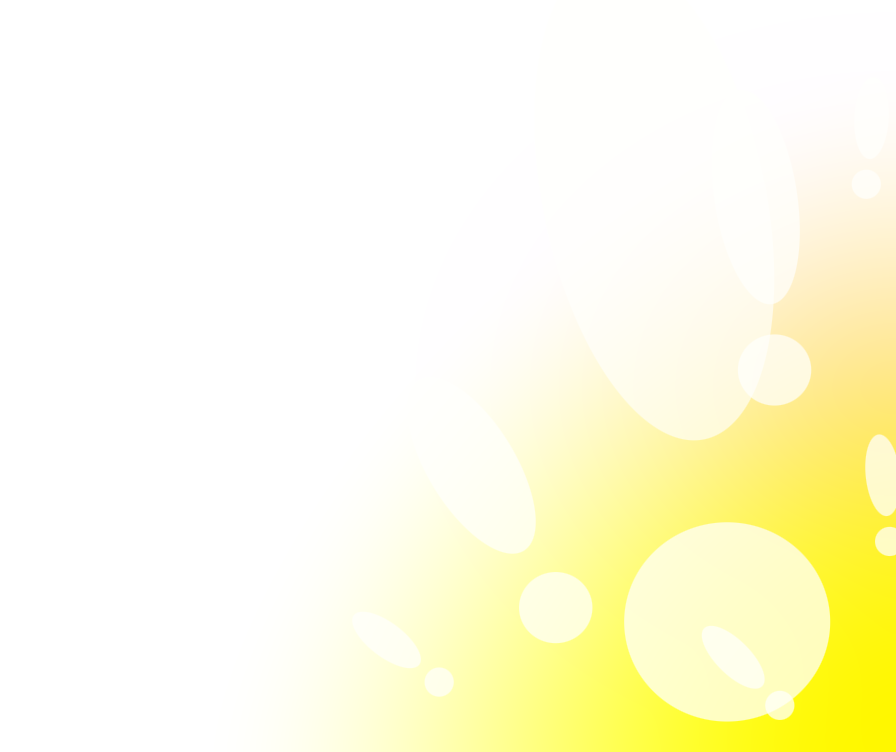
Reproduce this background procedurally as a WebGL 2 fragment shader.

```glsl
#version 300 es
precision highp float;

uniform vec2 u_resolution;
out vec4 outColor;

// Lengths are in canvas heights
const vec2 CORNER = vec2(1.191, 0.0);
const float GLOW_INNER = 0.03;
const float GLOW_OUTER = 0.93;
const float GLOW_POWER = 1.5;
const float CORNER_WARMTH = 0.028;
const vec2 AMBER_CENTER = vec2(1.19, 0.485);
const vec2 AMBER_SPREAD = vec2(0.326, 0.255);
const float AMBER_DEPTH = 0.09;
const vec3 PETAL_COLOR = vec3(1.0, 1.0, 0.99);
const float PETAL_OPACITY = 0.73;
const float LARGE_OPACITY = 0.66;
const vec2 SMALL_PETAL = vec2(0.0228, 0.0545);
const vec2 SMALL_DOT = vec2(0.0194);
const vec2 MEDIUM_DOT = vec2(0.0488, 0.0473);

// Antialiased coverage of an ellipse turned counterclockwise by degrees
float ellipse(vec2 p, vec2 center, vec2 radii, float degrees) {
    float angle = radians(degrees);
    vec2 axis = vec2(cos(angle), sin(angle));
    vec2 d = p - center;
    vec2 q = vec2(dot(d, axis), dot(d, vec2(-axis.y, axis.x)));
    float k = length(q / radii);
    return clamp(0.5 - (k - 1.0) / max(fwidth(k), 1e-5), 0.0, 1.0);
}

void addPetal(inout vec3 color, vec2 p, vec2 center, vec2 radii, float degrees, float opacity) {
    color = mix(color, PETAL_COLOR, opacity * ellipse(p, center, radii, degrees));
}

void addDot(inout vec3 color, vec2 p, vec2 center, vec2 radii) {
    addPetal(color, p, center, radii, 0.0, PETAL_OPACITY);
}

// Yellow corner glow fading to white, with amber warmth on the right
vec3 background(vec2 p) {
    vec2 offset = pow(abs(p - CORNER), vec2(GLOW_POWER));
    float reach = pow(offset.x + offset.y, 1.0 / GLOW_POWER);
    float blue = smoothstep(GLOW_INNER, GLOW_OUTER, reach);
    vec2 a = (p - AMBER_CENTER) / AMBER_SPREAD;
    float warmth = AMBER_DEPTH * exp(-dot(a, a));
    warmth += CORNER_WARMTH * (1.0 - smoothstep(0.0, 0.35, reach));
    return vec3(1.0, 1.0 - warmth, blue);
}

void main() {
    vec2 p = gl_FragCoord.xy / u_resolution.y;
    vec3 color = background(p);

    // Large and medium petals
    addPetal(color, p, vec2(0.870, 0.736), vec2(0.148, 0.327), 11.8, LARGE_OPACITY);
    addPetal(color, p, vec2(1.005, 0.738), vec2(0.055, 0.144), 8.7, PETAL_OPACITY);
    addPetal(color, p, vec2(0.627, 0.381), vec2(0.058, 0.133), 31.6, PETAL_OPACITY);

    // Round shapes
    addDot(color, p, vec2(0.967, 0.173), vec2(0.137, 0.1325));
    addDot(color, p, vec2(1.030, 0.508), MEDIUM_DOT);
    addDot(color, p, vec2(0.739, 0.192), MEDIUM_DOT);

    // Small petals, each with its dot
    const vec4 SPRIGS[4] = vec4[4](
        vec4(0.514, 0.149, 0.584, 0.093),
        vec4(0.975, 0.126, 1.037, 0.062),
        vec4(1.174, 0.368, 1.183, 0.280),
        vec4(1.159, 0.843, 1.152, 0.755));
    const float TILTS[4] = float[4](53.0, 45.0, 6.0, -3.0);
    for (int i = 0; i < 4; i++) {
        addPetal(color, p, SPRIGS[i].xy, SMALL_PETAL, TILTS[i], PETAL_OPACITY);
        addDot(color, p, SPRIGS[i].zw, SMALL_DOT);
    }

    outColor = vec4(color, 1.0);
}
```
